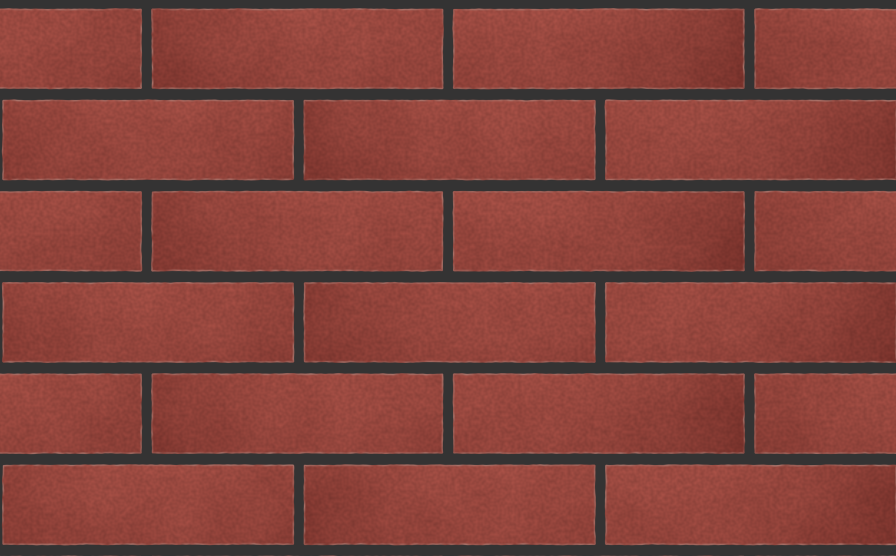
Reproduce this texture procedurally as a Shadertoy shader.

```glsl
// Running-bond wall of long red bricks with dark flat joints.
// Each brick is a box distance with a slightly ragged pale rim; a soft light
// spot that shifts from column to column and gradient noise shade its face.

// Lengths are fractions of the canvas width.
const float CANVAS_HEIGHT = 0.6224;
const vec2 PITCH = vec2(0.3364, 0.1021);        // brick plus joint
const vec2 HALF_BRICK = vec2(0.1628, 0.0449);
const vec2 FIRST_CENTRE = vec2(0.1654, 0.0573); // lower left brick
const float ROW_SHIFT = 0.495;                  // bond offset in bricks
const float CORNER_RADIUS = 0.0015;
const float RIM_WIDTH = 0.0017;
const float EDGE_WOBBLE = 0.0008;

const vec3 MORTAR = vec3(0.205, 0.200, 0.200);
const vec3 BRICK_DARK = vec3(0.455, 0.185, 0.160);
const vec3 BRICK_LIGHT = vec3(0.655, 0.320, 0.280);
const vec3 RIM = vec3(0.660, 0.450, 0.415);

const vec3 LIGHT_X = vec3(0.05, 0.30, -0.50);   // spot places, in half bricks
const float LIGHT_FALLOFF = 0.23;
const float LIGHT_TILT = 0.11;
const float MOTTLE = 0.14;
const float GRAIN = 0.055;
const float GRAIN_SCALE = 270.0;

// Integer hash giving a unit gradient for a lattice cell.
vec2 cellGradient(vec2 cell) {
    uvec2 c = uvec2(ivec2(cell));
    uint h = c.x * 1597334677u ^ c.y * 3812015801u;
    h = (h ^ (h >> 15)) * 2246822519u;
    h ^= h >> 13;
    float angle = 6.28319 * float(h & 65535u) / 65536.0;
    return vec2(cos(angle), sin(angle));
}

float gradientNoise(vec2 p) {
    vec2 i = floor(p);
    vec2 f = p - i;
    vec2 u = f * f * f * (f * (f * 6.0 - 15.0) + 10.0);
    vec2 e = vec2(1.0, 0.0);
    float a = dot(cellGradient(i), f);
    float b = dot(cellGradient(i + e.xy), f - e.xy);
    float c = dot(cellGradient(i + e.yx), f - e.yx);
    float d = dot(cellGradient(i + e.xx), f - e.xx);
    return mix(mix(a, b, u.x), mix(c, d, u.x), u.y);
}

float roundedBox(vec2 p, vec2 halfSize, float radius) {
    vec2 q = abs(p) - halfSize + radius;
    return length(max(q, 0.0)) + min(max(q.x, q.y), 0.0) - radius;
}

// Face colour; q runs from -1 to 1 across the brick.
vec3 brickFace(vec2 q, vec2 p, float spotX) {
    float offset = q.x - spotX;
    float light = 0.69 + LIGHT_TILT * q.y - LIGHT_FALLOFF * offset * offset;
    light += MOTTLE * gradientNoise(p * 22.0);
    float grain = gradientNoise(p * GRAIN_SCALE)
                + 0.6 * gradientNoise(p * GRAIN_SCALE * 0.47 + 31.7);
    return mix(BRICK_DARK, BRICK_LIGHT, light) * (1.0 + 2.0 * GRAIN * grain);
}

void mainImage(out vec4 fragColor, in vec2 fragCoord) {
    vec2 p = fragCoord / iResolution.xy * vec2(1.0, CANVAS_HEIGHT);
    float pixel = 1.0 / iResolution.x;

    // Locate the brick in its row.
    vec2 grid = (p - FIRST_CENTRE) / PITCH;
    float row = floor(grid.y + 0.5);
    float parity = mod(row, 2.0);
    grid.x -= parity * ROW_SHIFT;
    float column = floor(grid.x + 0.5);
    vec2 local = (grid - vec2(column, row)) * PITCH;

    // Ragged outline.
    float wobble = gradientNoise(p * 45.0) + 0.6 * gradientNoise(p * 160.0);
    float dist = roundedBox(local, HALF_BRICK, CORNER_RADIUS) + EDGE_WOBBLE * wobble;
    float coverage = 1.0 - smoothstep(-0.7 * pixel, 0.7 * pixel, dist);

    // Face with a worn, uneven rim.
    int spot = int(mod(column + parity, 3.0));
    vec3 colour = brickFace(local / HALF_BRICK, p, LIGHT_X[spot]);
    float wear = clamp(0.5 + 0.9 * gradientNoise(p * 110.0 + 7.3), 0.0, 1.0);
    float rim = smoothstep(-RIM_WIDTH - pixel, -RIM_WIDTH + pixel, dist);
    colour = mix(colour, RIM, rim * wear);

    fragColor = vec4(mix(MORTAR, colour, coverage), 1.0);
}
```
